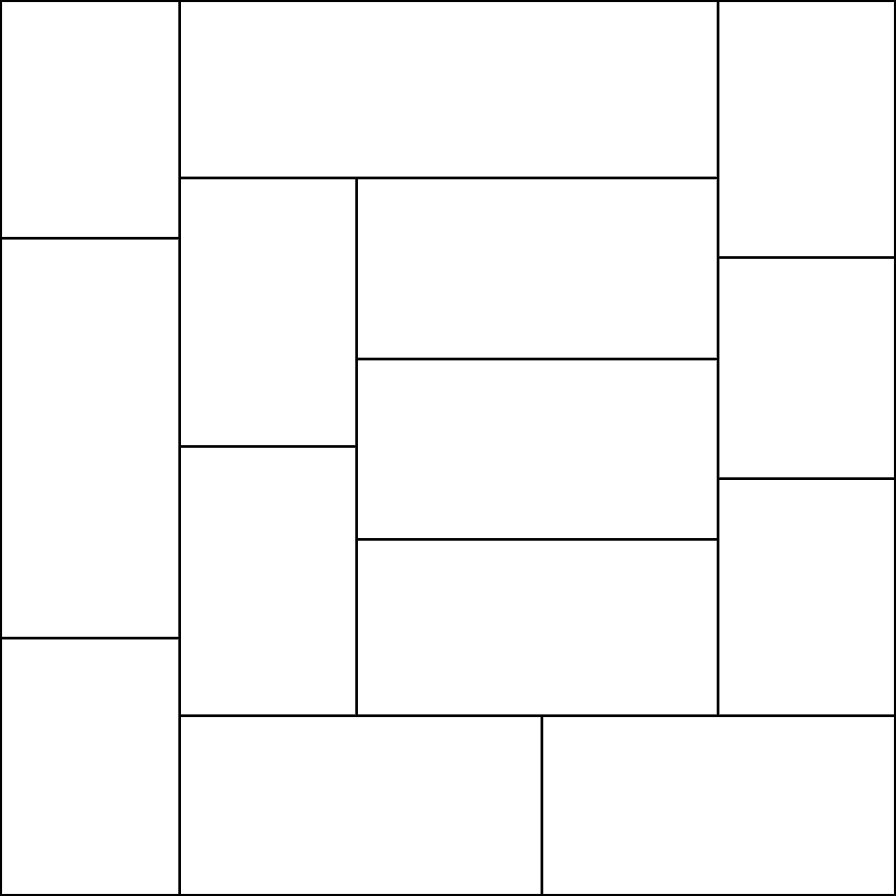
Write a WebGL 1 fragment shader that draws this pattern.

```glsl
precision highp float;

uniform vec2 u_resolution;

const vec3 PAPER = vec3(1.0);
const vec3 INK = vec3(0.0);
const float LINE_HALF_WIDTH = 0.0015;
const float BORDER_WIDTH = 0.0023;

// Column edges, left to right
const float LEFT_COLUMN = 0.2005;
const float INNER_COLUMN = 0.3980;
const float BOTTOM_SPLIT = 0.6048;
const float RIGHT_COLUMN = 0.8014;

// Row edges, bottom to top
const float BOTTOM_ROW = 0.2012;
const float CENTER_LOW = 0.3980;
const float CENTER_HIGH = 0.5993;
const float TOP_ROW = 0.8014;

// Splits within each column
const vec2 LEFT_SPLITS = vec2(0.2878, 0.7341);
const float INNER_SPLIT = 0.5017;
const vec2 RIGHT_SPLITS = vec2(0.4658, 0.7126);

// Distance to an axis-aligned segment running along x from start to end
float horizontal(vec2 p, float y, float start, float end) {
    float beyond = max(max(start - p.x, p.x - end), 0.0);
    return length(vec2(beyond, p.y - y));
}

float vertical(vec2 p, float x, float start, float end) {
    return horizontal(p.yx, x, start, end);
}

float columnWalls(vec2 p) {
    float d = vertical(p, LEFT_COLUMN, 0.0, 1.0);
    d = min(d, vertical(p, RIGHT_COLUMN, BOTTOM_ROW, 1.0));
    d = min(d, vertical(p, INNER_COLUMN, BOTTOM_ROW, TOP_ROW));
    return min(d, vertical(p, BOTTOM_SPLIT, 0.0, BOTTOM_ROW));
}

float rowWalls(vec2 p) {
    // Long rows
    float d = horizontal(p, BOTTOM_ROW, LEFT_COLUMN, 1.0);
    d = min(d, horizontal(p, TOP_ROW, LEFT_COLUMN, RIGHT_COLUMN));

    // Outer columns
    d = min(d, horizontal(p, LEFT_SPLITS.x, 0.0, LEFT_COLUMN));
    d = min(d, horizontal(p, LEFT_SPLITS.y, 0.0, LEFT_COLUMN));
    d = min(d, horizontal(p, RIGHT_SPLITS.x, RIGHT_COLUMN, 1.0));
    d = min(d, horizontal(p, RIGHT_SPLITS.y, RIGHT_COLUMN, 1.0));

    // Inner block
    d = min(d, horizontal(p, INNER_SPLIT, LEFT_COLUMN, INNER_COLUMN));
    d = min(d, horizontal(p, CENTER_LOW, INNER_COLUMN, RIGHT_COLUMN));
    return min(d, horizontal(p, CENTER_HIGH, INNER_COLUMN, RIGHT_COLUMN));
}

void main() {
    vec2 p = gl_FragCoord.xy / u_resolution;
    float pixel = 1.0 / min(u_resolution.x, u_resolution.y);

    // Signed distance to the inked area
    float walls = min(columnWalls(p), rowWalls(p)) - LINE_HALF_WIDTH;
    vec2 edge = min(p, 1.0 - p);
    float border = min(edge.x, edge.y) - BORDER_WIDTH;

    // One-pixel edge coverage
    float ink = clamp(0.5 - min(walls, border) / pixel, 0.0, 1.0);
    gl_FragColor = vec4(mix(PAPER, INK, ink), 1.0);
}
```
